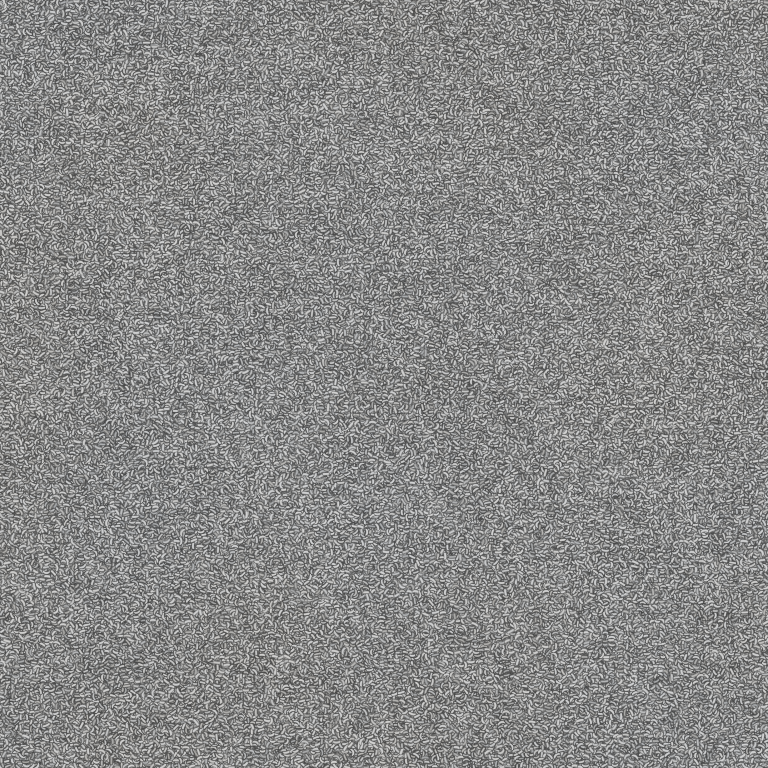
A Shadertoy shader for this texture:

```glsl
// Dense grey looped-pile carpet: fine curled light fibres over dark gaps.

const float PI = 3.14159265;
const float CELL = 0.0065;         // spacing of the scatter grid
const int LAYERS = 5;              // fibres per grid cell
const float FIBRE_RADIUS = 0.0013;
const float GAP_WIDTH = 0.0009;    // dark gap around each fibre
const float SOFTNESS = 0.0012;     // softest edge, in canvas units
const vec2 FIBRE_TONES = vec2(0.59, 0.88);
const vec2 GAP_TONES = vec2(0.11, 0.36);
const vec3 COOL_TINT = vec3(-0.007, 0.000, 0.008);
const vec3 WARM_TINT = vec3(0.007, 0.002, -0.009);

// Integer hash: three random values in 0..1
vec3 hash3(ivec3 seed) {
    uvec3 v = uvec3(seed) * 1664525u + 1013904223u;
    v.x += v.y * v.z;
    v.y += v.z * v.x;
    v.z += v.x * v.y;
    v ^= v >> 16u;
    v.x += v.y * v.z;
    v.y += v.z * v.x;
    v.z += v.x * v.y;
    return vec3(v >> 8u) / 16777216.0;
}

// Smooth value noise in 0..1
float valueNoise(vec2 p, int seed) {
    ivec2 i = ivec2(floor(p));
    vec2 f = fract(p);
    f = f * f * (3.0 - 2.0 * f);
    float a = hash3(ivec3(i, seed)).x;
    float b = hash3(ivec3(i + ivec2(1, 0), seed)).x;
    float c = hash3(ivec3(i + ivec2(0, 1), seed)).x;
    float d = hash3(ivec3(i + ivec2(1, 1), seed)).x;
    return mix(mix(a, b, f.x), mix(c, d, f.x), f.y);
}

// Distance to the spine of a fibre bent along a parabola
float curledSpine(vec2 p, float angle, float halfLength, float bend) {
    float c = cos(angle), s = sin(angle);
    p = vec2(c * p.x + s * p.y, c * p.y - s * p.x);
    p.y -= bend * (p.x * p.x - 0.4 * halfLength * halfLength);
    p.x -= clamp(p.x, -halfLength, halfLength);
    return length(p);
}

// Random angle that leans towards the horizontal
float fibreAngle(float h) {
    float a = PI * (h - 0.5);
    return a - 0.18 * sin(2.0 * a);
}

// Soft coverage of a stroke with the given radius
float strokeCover(float d, float radius, float softness) {
    return 1.0 - smoothstep(-softness, softness, d - radius);
}

// Steepen the middle tones and round off both ends
vec3 toneCurve(vec3 c, float pivot, float middle) {
    return middle + 0.33 * tanh((c - pivot) / 0.28);
}

// Paint every nearby fibre with its dark gap, layer by layer
vec3 carpetPile(vec2 uv, float softness) {
    vec3 color = vec3(0.3);
    ivec2 home = ivec2(floor(uv / CELL));
    for (int layer = 0; layer < LAYERS; layer++) {
        for (int y = -1; y <= 1; y++) {
            for (int x = -1; x <= 1; x++) {
                ivec2 cell = home + ivec2(x, y);
                vec3 place = hash3(ivec3(cell, layer + 10));
                vec3 look = hash3(ivec3(cell, layer + 50));
                vec2 center = (vec2(cell) + mix(vec2(0.08), vec2(0.92), place.xy)) * CELL;
                float halfLength = mix(0.0018, 0.0037, look.x);
                float bend = mix(-120.0, 120.0, look.y);
                float d = curledSpine(uv - center, fibreAngle(place.z), halfLength, bend);

                float gap = strokeCover(d, FIBRE_RADIUS + GAP_WIDTH, softness);
                float body = strokeCover(d, FIBRE_RADIUS, softness);
                vec3 tint = mix(COOL_TINT, WARM_TINT, fract(look.x * 37.0));
                float gapTone = mix(GAP_TONES.x, GAP_TONES.y, fract(look.y * 53.0));
                float bodyTone = mix(FIBRE_TONES.x, FIBRE_TONES.y, look.z);
                color = mix(color, vec3(gapTone), 0.93 * gap);
                color = mix(color, bodyTone + tint, body);
            }
        }
    }
    return color;
}

void mainImage(out vec4 fragColor, in vec2 fragCoord) {
    vec2 uv = fragCoord / iResolution.y;
    float softness = max(SOFTNESS, 0.6 / iResolution.y);
    vec3 color = toneCurve(carpetPile(uv, softness), 0.49, 0.53);

    // Faint broad wear and drifting tint
    float wear = valueNoise(uv * vec2(5.0, 7.0), 101) + valueNoise(uv * vec2(16.0, 26.0), 102);
    color += 0.012 * (wear - 1.0);
    color += 0.4 * mix(COOL_TINT, WARM_TINT, valueNoise(uv * 6.0, 103));

    fragColor = vec4(clamp(color, 0.0, 1.0), 1.0);
}
```
